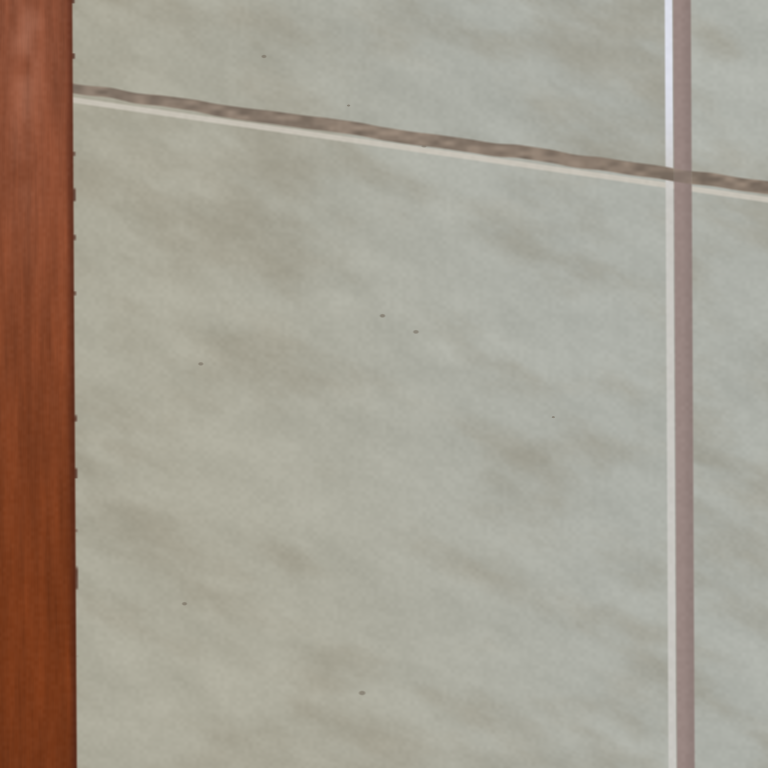
Write a three.js fragment shader that draws this texture.

```glsl
// Pale mottled wall tiles with sloping grout joints beside a strip of red-brown wood.
varying vec2 vUv;

// Layout, in canvas units
const vec2 TILE_PITCH = vec2(0.83, 0.95);
const vec2 JOINT_ORIGIN = vec2(0.893, 0.8985);  // where each joint meets its axis
const vec2 JOINT_SLOPE = vec2(-0.005, -0.1436); // lean of upright, tilt of level joint
const vec2 JOINT_HALF = vec2(0.0115, 0.0085);
const vec2 LIP_OFFSET = vec2(-0.0175, -0.0150); // bright tile edge beside each joint
const vec2 LIP_HALF = vec2(0.0050, 0.0036);
const float WOOD_EDGE = 0.100;
const float WOOD_LEAN = -0.006;
const float SOFT = 0.0022;

// Surface variation
const float STAIN_TILT = -0.42;
const float STAIN_AMOUNT = 0.17;
const float GRAIN_AMOUNT = 0.022;
const float SPECK_CELLS = 17.0;
const float SPECK_CHANCE = 0.045;

// Colours
const vec3 TILE_WARM = vec3(0.675, 0.665, 0.605);
const vec3 TILE_COOL = vec3(0.675, 0.685, 0.655);
const vec3 STAIN = vec3(0.56, 0.53, 0.46);
const vec3 SPECK = vec3(0.43, 0.39, 0.34);
const vec3 GROUT_UPRIGHT = vec3(0.595, 0.525, 0.505);
const vec3 GROUT_LEVEL = vec3(0.520, 0.465, 0.415);
const vec3 LIP_UPRIGHT = vec3(0.80, 0.79, 0.77);
const vec3 LIP_LEVEL = vec3(0.80, 0.775, 0.73);
const vec3 GLARE = vec3(0.90, 0.91, 0.96);
const vec3 WOOD_LOW = vec3(0.455, 0.220, 0.105);
const vec3 WOOD_HIGH = vec3(0.530, 0.305, 0.215);
const vec3 WOOD_SHADOW = vec3(0.27, 0.13, 0.09);

float hash(vec2 p) {
  return fract(sin(dot(p, vec2(127.1, 311.7))) * 43758.5453);
}

float noise(vec2 p) {
  vec2 i = floor(p), f = fract(p);
  f = f * f * (3.0 - 2.0 * f);
  return mix(mix(hash(i), hash(i + vec2(1.0, 0.0)), f.x),
             mix(hash(i + vec2(0.0, 1.0)), hash(i + 1.0), f.x), f.y);
}

float fbm(vec2 p) {
  float sum = 0.0, amp = 0.5;
  for (int i = 0; i < 5; i++) {
    sum += amp * noise(p);
    p = mat2(0.8, 0.6, -0.6, 0.8) * p * 2.03 + 7.3;
    amp *= 0.5;
  }
  return sum;
}

// Soft-edged band of the given half width around d = 0
float band(float d, float halfWidth) {
  return 1.0 - smoothstep(halfWidth - SOFT, halfWidth + SOFT, abs(d));
}

// Sparse round specks, one candidate per hashed cell
float specks(vec2 p) {
  vec2 cell = floor(p * SPECK_CELLS);
  vec2 centre = 0.25 + 0.5 * vec2(hash(cell + 3.1), hash(cell + 8.7));
  float d = length((fract(p * SPECK_CELLS) - centre) * vec2(0.8, 1.2));
  float radius = mix(0.04, 0.09, hash(cell + 5.3));
  return step(hash(cell), SPECK_CHANCE) * (1.0 - smoothstep(radius * 0.3, radius, d));
}

vec3 tileColour(vec2 uv, vec2 id) {
  vec2 p = uv + 5.0 * vec2(hash(id + 20.0), hash(id + 40.0));
  float c = cos(STAIN_TILT), s = sin(STAIN_TILT);
  vec2 along = vec2(c * p.x + s * p.y, c * p.y - s * p.x);
  vec3 col = mix(TILE_WARM, TILE_COOL, smoothstep(0.15, 0.85, uv.x + 0.25 * (uv.y - 0.5)));
  float cloud = fbm(p * 5.0);
  float streak = fbm(along * vec2(10.0, 24.0));
  float stain = smoothstep(0.40, 0.72, 0.45 * cloud + 0.55 * streak);
  col = mix(col, STAIN, stain * STAIN_AMOUNT * 2.2);
  col += 0.07 * (fbm(along * vec2(14.0, 30.0) + 31.0) - 0.46);
  col += 0.012 * (hash(id + 60.0) - 0.5);
  return mix(col, SPECK, 0.55 * specks(p));
}

vec3 woodColour(vec2 uv, float inset) {
  float fibre = fbm(uv * vec2(110.0, 9.0));
  vec3 col = mix(WOOD_LOW, WOOD_HIGH, smoothstep(0.1, 1.0, uv.y));
  col *= 0.86 + 0.30 * fibre;
  float sheen = exp(-pow((uv.x - 0.035) / 0.022, 2.0)) * smoothstep(0.55, 1.0, uv.y);
  col += 0.10 * sheen * noise(uv * vec2(60.0, 35.0));
  return mix(col, WOOD_SHADOW, 0.65 * (1.0 - smoothstep(0.0, 0.012, inset)));
}

void main() {
  vec2 uv = vUv;

  // Straighten the leaning joints, then repeat them at the tile pitch
  vec2 q = uv - JOINT_ORIGIN - JOINT_SLOPE * uv.yx;
  vec2 id = floor(q / TILE_PITCH);
  vec2 d = (fract(q / TILE_PITCH + 0.5) - 0.5) * TILE_PITCH;
  float wobble = 0.003 * (noise(uv * vec2(28.0, 6.0)) - 0.5);
  float levelHalf = JOINT_HALF.y * mix(0.75, 1.0, smoothstep(0.1, 0.4, uv.x));

  // Tile face, bright lips, then grout
  vec3 col = tileColour(uv, id);
  vec3 uprightLip = mix(LIP_UPRIGHT, GLARE, smoothstep(-0.05, 0.12, q.y));
  col = mix(col, LIP_LEVEL, 0.85 * band(d.y - LIP_OFFSET.y, LIP_HALF.y));
  col = mix(col, uprightLip, 0.90 * band(d.x - LIP_OFFSET.x, LIP_HALF.x));
  vec3 upright = GROUT_UPRIGHT * (1.0 - 0.07 * smoothstep(-0.004, 0.010, d.x));
  col = mix(col, upright, band(d.x, JOINT_HALF.x));
  vec3 level = GROUT_LEVEL * (0.86 + 0.28 * noise(uv * vec2(60.0, 150.0)));
  col = mix(col, level, band(d.y + wobble, levelHalf) * (1.0 - 0.35 * band(d.x, JOINT_HALF.x)));

  // Wood strip, with a thin chipped shadow where it meets the tiles
  float inset = WOOD_EDGE + WOOD_LEAN * uv.y - uv.x;
  float chip = smoothstep(0.78, 0.92, noise(vec2(3.0, uv.y * 55.0)));
  col = mix(col, WOOD_SHADOW, 0.7 * chip * band(inset, 0.003));
  col = mix(col, woodColour(uv, inset), smoothstep(-SOFT, SOFT, inset));

  col += GRAIN_AMOUNT * (noise(uv * 190.0) - 0.5);
  gl_FragColor = vec4(col, 1.0);
}
```
